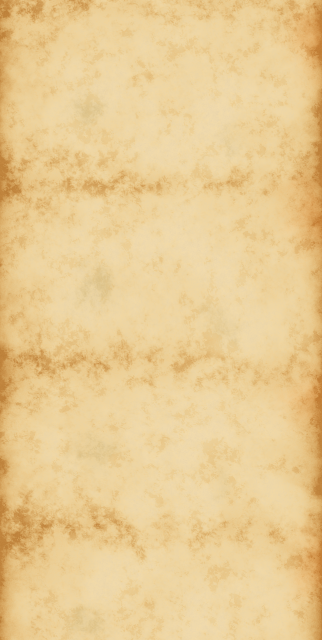
A Shadertoy shader for this texture:

```glsl
// Aged parchment: warm mottled paper with burnt sides and stains repeating down the sheet.

float hash(vec2 p) {
    return fract(sin(dot(p, vec2(127.1, 311.7))) * 43758.5453);
}

float noise(vec2 p) {
    vec2 i = floor(p), f = fract(p);
    f = f * f * (3.0 - 2.0 * f);
    float low = mix(hash(i), hash(i + vec2(1.0, 0.0)), f.x);
    float high = mix(hash(i + vec2(0.0, 1.0)), hash(i + 1.0), f.x);
    return mix(low, high, f.y);
}

// Layered noise, turned at every octave so that no direction stands out
float fbm(vec2 p, float gain) {
    float sum = 0.0, total = 0.0, amp = 1.0;
    for (int i = 0; i < 5; i++) {
        p = mat2(0.8, 0.6, -0.6, 0.8) * p + 13.7;
        sum += amp * noise(p);
        total += amp;
        p *= 1.93;
        amp *= gain;
    }
    return sum / total;
}

// Soft elliptical stain, repeated once per vertical tile
float stain(vec2 p, vec2 center, vec2 radius) {
    vec2 q = vec2(p.x - center.x, (fract(p.y - center.y + 0.5) - 0.5) * 0.275) / radius;
    return exp(-dot(q, q));
}

void mainImage(out vec4 fragColor, in vec2 fragCoord) {
    vec2 p = fragCoord / iResolution.y;
    float width = iResolution.x / iResolution.y;
    float down = 1.0 - p.y;

    // Tile coordinate: whole numbers fall on the slightly uneven seams
    float bump = (down - 0.573) / 0.12;
    float row = (down - 0.007) / 0.2725 - 0.077 * exp(-bump * bump);

    // Mottling layers
    vec2 cell = vec2(p.x, row * 0.275);
    float cloud = fbm(cell * 16.0, 0.62);
    float fleck = fbm(cell * 44.0 + 31.0, 0.78);
    float drift = fbm(cell * 22.0 + 57.0, 0.6);
    float grain = fbm(p * 170.0 + 5.0, 0.95) - 0.5;
    float blotch = smoothstep(0.32, 0.68, cloud);
    float patches = smoothstep(0.36, 0.64, fleck);
    vec2 w = vec2(p.x + 0.08 * (drift - 0.5), row + 0.24 * (cloud - 0.5));

    // Amber stains along each seam
    float amber = 0.27 * stain(w, vec2(0.05, -0.02), vec2(0.08, 0.042));
    amber += 0.17 * stain(w, vec2(0.08, -0.14), vec2(0.03, 0.022));
    amber += 0.17 * stain(w, vec2(0.04, 0.17), vec2(0.045, 0.03));
    amber += 0.25 * stain(w, vec2(0.16, -0.01), vec2(0.05, 0.013));
    amber += 0.23 * stain(w, vec2(0.22, 0.07), vec2(0.045, 0.016));
    amber += 0.25 * stain(w, vec2(0.34, 0.05), vec2(0.05, 0.018));
    amber += 0.16 * stain(w, vec2(0.25, 0.01), vec2(0.35, 0.025));
    amber += 0.22 * stain(w, vec2(0.435, 0.12), vec2(0.022, 0.018));
    amber += 0.15 * stain(w, vec2(0.24, 0.45), vec2(0.025, 0.012));
    float rust = stain(w, vec2(0.49, 0.2), vec2(0.035, 0.05));
    float pale = stain(w, vec2(0.25, 0.5), vec2(0.15, 0.08));

    // Darkened sides
    float left = max(p.x, 0.0), right = max(width - p.x, 0.0);
    float sides = 0.50 * exp(-left / 0.017) + 0.58 * exp(-right / 0.017);
    sides += 0.27 * exp(-left / 0.085) + 0.25 * exp(-right / 0.07);

    float age = 0.10 + 0.14 * blotch + 0.10 * patches - 0.05 * pale;
    age += amber * mix(0.55, 1.25, patches) + 0.17 * rust;
    age += sides * mix(0.85, 1.1, blotch);
    age += 0.17 * smoothstep(0.56, 0.7, fleck) + 0.38 * grain;
    age = clamp(age, 0.0, 1.15);

    // Cream fading through gold to brown
    vec3 color = vec3(0.938, 0.853, 0.685)
        - vec3(0.135, 0.26, 0.37) * pow(vec3(age), vec3(2.4, 1.9, 1.4));
    color += rust * vec3(0.02, -0.02, -0.03);

    // Dull olive smudges between the seams
    float smudge = stain(w, vec2(0.145, 0.57), vec2(0.022, 0.026));
    smudge += 0.7 * stain(w, vec2(0.352, 0.76), vec2(0.018, 0.022));
    color = mix(color, vec3(0.83, 0.73, 0.50), 0.6 * smudge * mix(0.4, 1.0, patches));
    color += 0.06 * grain;

    fragColor = vec4(clamp(color, 0.0, 1.0), 1.0);
}
```
